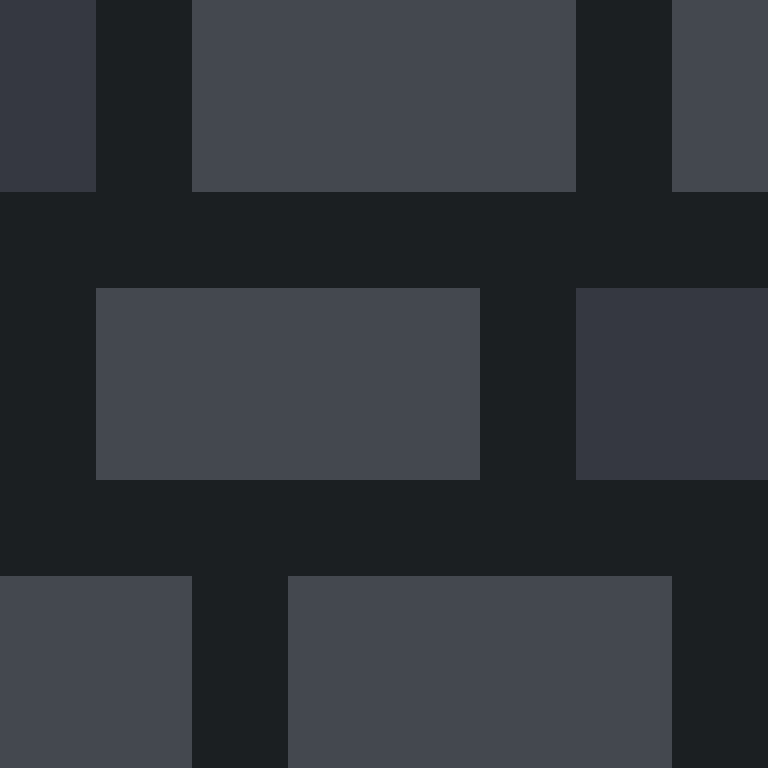
This pattern is drawn by a WebGL 2 fragment shader. Its source:

```glsl
#version 300 es
precision highp float;
// Flat brick wall: three courses of wide bricks, shifted sideways, in broad joints.
// Each cell of a coarse unit grid holds one box, drawn by its distance function;
// a modular rule on course and column picks the darker bricks.

uniform vec2 u_resolution;
out vec4 fragColor;

const float UNITS = 8.0;               // grid units across the canvas
const vec2 BRICK = vec2(4.0, 2.0);     // brick size in units
const float JOINT = 1.0;               // mortar width in units
const float SHIFT_CYCLE = 3.0;         // courses before the shifts repeat
const float DARK_CYCLE = 5.0;          // one brick in this many is dark
const float DARK_PHASE = 3.0;

const vec3 MORTAR_COLOR = vec3(0.105, 0.122, 0.135);
const vec3 LIGHT_BRICK = vec3(0.267, 0.282, 0.310);
const vec3 DARK_BRICK = vec3(0.206, 0.220, 0.254);

// Signed distance to a box centred on the origin
float boxDistance(vec2 p, vec2 halfSize) {
    vec2 d = abs(p) - halfSize;
    return length(max(d, 0.0)) + min(max(d.x, d.y), 0.0);
}

// Left edge of a brick in the given course
float courseShift(float course) {
    return 1.0 + mod(course + 2.0, SHIFT_CYCLE);
}

vec3 brickColor(float column, float course) {
    float slot = mod(column + 2.0 * course, DARK_CYCLE);
    return abs(slot - DARK_PHASE) < 0.5 ? DARK_BRICK : LIGHT_BRICK;
}

void main() {
    vec2 p = gl_FragCoord.xy / u_resolution * UNITS;
    float pixel = UNITS / min(u_resolution.x, u_resolution.y);

    // Cells run from mid-joint to mid-joint
    vec2 cellSize = BRICK + JOINT;
    p += 0.5 * JOINT;
    float course = floor(p.y / cellSize.y);
    p.x -= courseShift(course);
    float column = floor(p.x / cellSize.x);
    vec2 local = p - (vec2(column, course) + 0.5) * cellSize;

    // Brick over mortar, with a one-pixel smoothed edge
    float coverage = clamp(0.5 - boxDistance(local, 0.5 * BRICK) / pixel, 0.0, 1.0);
    fragColor = vec4(mix(MORTAR_COLOR, brickColor(column, course), coverage), 1.0);
}
```
